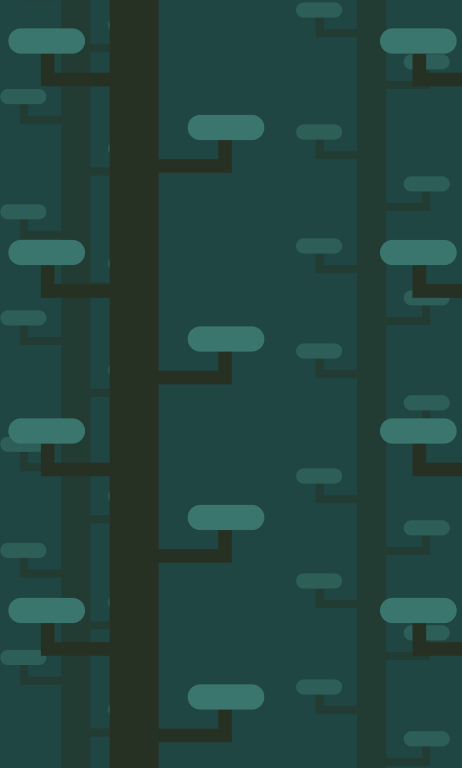
Give the GLSL for this pattern, as a WebGL 2 fragment shader.

```glsl
#version 300 es
precision highp float;

uniform vec2 u_resolution;
out vec4 fragColor;

const vec3 MIST = vec3(0.125, 0.273, 0.264);
const vec3 BARK = vec3(0.153, 0.194, 0.138);
const vec3 LEAF = vec3(0.226, 0.463, 0.430);

// Heights of the left leaf pads, from the ground up
const float NEAR_TIERS[4] = float[](0.2051, 0.4388, 0.6712, 0.9466);
const float FAR_TIERS[7] = float[](0.1055, 0.2435, 0.3802, 0.5430, 0.6797, 0.8281, 0.9870);

float box(vec2 p, vec2 halfSize) {
    vec2 d = abs(p) - halfSize;
    return max(d.x, d.y);
}

float capsule(vec2 p, float halfLength, float radius) {
    p.x = max(abs(p.x) - halfLength + radius, 0.0);
    return length(p) - radius;
}

void paint(inout vec3 color, vec3 ink, float dist) {
    float edge = 0.6 / u_resolution.y;
    color = mix(color, ink, 1.0 - smoothstep(-edge, edge, dist));
}

// A pair of bent branches, the right one hanging lower than the left
void paintTier(inout vec3 color, vec2 p, float size, vec3 bark, vec3 leaf) {
    p /= size;
    for (float side = -1.0; side <= 1.0; side += 2.0) {
        float reach = side < 0.0 ? 0.1138 : 0.1197;
        float drop = side < 0.0 ? 0.0 : 0.1126;
        vec2 q = vec2(p.x * side, p.y + drop);
        float stemX = reach - 0.0013;
        float arm = 0.5 * (stemX + 0.0089);
        float branch = box(q - vec2(arm, -0.0501), vec2(arm, 0.0089));
        float stem = box(q - vec2(stemX, -0.0251), vec2(0.0089, 0.0251));
        paint(color, bark, min(branch, stem) * size);
        paint(color, leaf, capsule(q - vec2(reach, 0.0), 0.0499, 0.0164) * size);
    }
}

void paintTrunk(inout vec3 color, float x, float size, vec3 bark) {
    paint(color, bark, abs(x) - 0.0319 * size);
}

void main() {
    vec2 p = gl_FragCoord.xy / u_resolution.y;
    vec3 color = MIST;

    // Far trees, faded halfway into the mist
    vec3 farBark = mix(BARK, MIST, 0.5);
    vec3 farLeaf = mix(LEAF, MIST, 0.5);
    for (int tree = 0; tree < 2; tree++) {
        float x = p.x - 0.0987 - 0.3851 * float(tree);
        paintTrunk(color, x, 0.6, farBark);
        for (int i = 0; i < 7; i++) {
            float y = FAR_TIERS[i];
            if (tree == 0) y = 0.0372 + 1.0108 * y;
            paintTier(color, vec2(x, p.y - y), 0.6, farBark, farLeaf);
        }
    }

    // Near trees
    for (int tree = 0; tree < 2; tree++) {
        float x = p.x - 0.1746 - 0.4839 * float(tree);
        paintTrunk(color, x, 1.0, BARK);
        for (int i = 0; i < 4; i++) {
            paintTier(color, vec2(x, p.y - NEAR_TIERS[i]), 1.0, BARK, LEAF);
        }
    }

    fragColor = vec4(color, 1.0);
}
```
